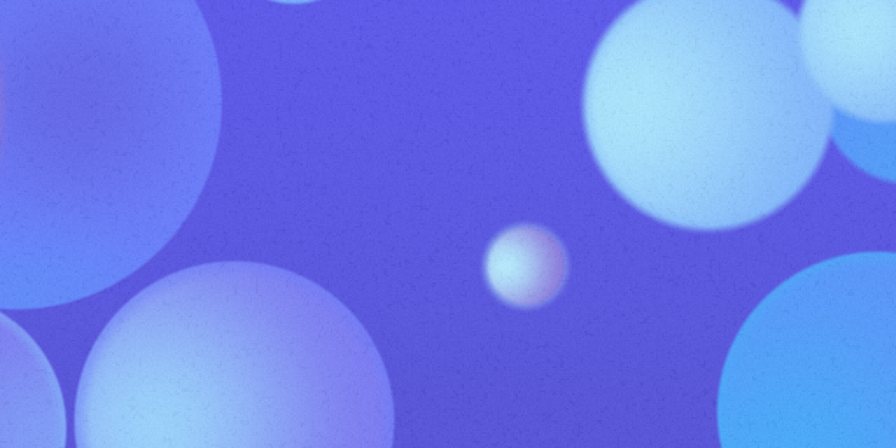
A WebGL 2 fragment shader for this background:

```glsl
#version 300 es
precision highp float;
// Soft pastel blue spheres floating over a grainy indigo backdrop.

uniform vec2 u_resolution;
out vec4 fragColor;

const vec3 INDIGO_TOP = vec3(0.370, 0.360, 0.910);
const vec3 INDIGO_LOW = vec3(0.352, 0.345, 0.850);
const vec3 PERIWINKLE = vec3(0.425, 0.490, 0.975);
const vec3 LAVENDER   = vec3(0.490, 0.490, 0.940);
const vec3 DUSK       = vec3(0.400, 0.415, 0.900);
const vec3 ICE        = vec3(0.665, 0.885, 0.980);
const vec3 SKY        = vec3(0.510, 0.710, 0.975);
const vec3 AZURE      = vec3(0.295, 0.670, 0.970);
const vec3 BLUE       = vec3(0.360, 0.590, 0.970);
const vec3 MAUVE      = vec3(0.540, 0.470, 0.860);

// Sineless hash, 2D cell to 0..1
float hash(vec2 cell) {
  vec3 v = fract(cell.xyx * 0.1031);
  v += dot(v, v.yzx + 33.33);
  return fract((v.x + v.y) * v.z);
}

// Smoothly interpolated value noise
float noise(vec2 p) {
  vec2 i = floor(p);
  vec2 f = fract(p);
  f = f * f * (3.0 - 2.0 * f);
  float low = mix(hash(i), hash(i + vec2(1, 0)), f.x);
  float high = mix(hash(i + vec2(0, 1)), hash(i + vec2(1, 1)), f.x);
  return mix(low, high, f.y);
}

// Disc coverage with an edge never thinner than a pixel
float disc(vec2 p, vec2 center, float radius, float blur) {
  float edge = max(blur, 1.0 / u_resolution.y);
  return 1.0 - smoothstep(-edge, edge, length(p - center) - radius);
}

// Gaussian falloff around a point
float glow(vec2 p, vec2 center, vec2 size) {
  vec2 q = (p - center) / size;
  return exp(-dot(q, q));
}

// Sphere shaded from a focus, given in radii from its center, with a tinted rim
vec3 sphere(vec3 base, vec2 p, vec2 center, float radius, float blur,
            vec2 focus, float spread, vec3 lit, vec3 shade, vec3 rim) {
  vec2 q = (p - center) / radius;
  vec3 body = mix(lit, shade, smoothstep(0.0, spread, distance(q, focus)));
  body = mix(body, rim, 0.5 * smoothstep(0.88, 1.0, length(q)));
  return mix(base, body, disc(p, center, radius, blur));
}

void main() {
  vec2 p = gl_FragCoord.xy / u_resolution.y;
  vec3 color = mix(INDIGO_LOW, INDIGO_TOP, smoothstep(0.0, 1.0, p.y));

  // Large upper left sphere with a cool underside and a mauve side
  vec2 bigCenter = vec2(0.034, 0.771);
  float bigRadius = 0.461;
  color = sphere(color, p, bigCenter, bigRadius, 0.005, vec2(0.29, 0.02), 0.85,
                 DUSK, PERIWINKLE, PERIWINKLE);
  float inside = disc(p, bigCenter, bigRadius, 0.005);
  color = mix(color, BLUE, 0.55 * inside * glow(p, vec2(0.06, 0.33), vec2(0.28, 0.17)));
  color = mix(color, MAUVE, 0.7 * inside * glow(p, vec2(-0.005, 0.76), vec2(0.016, 0.11)));

  // Lower left pair
  color = sphere(color, p, vec2(-0.154, 0.044), 0.302, 0.005, vec2(0.85, -0.1), 1.1,
                 mix(SKY, LAVENDER, 0.45), LAVENDER, SKY);
  color = sphere(color, p, vec2(0.523, 0.060), 0.357, 0.005, vec2(-0.5, -0.05), 1.45,
                 mix(ICE, SKY, 0.4), LAVENDER, PERIWINKLE);

  // Tip of a sphere at the top edge
  color = sphere(color, p, vec2(0.656, 1.169), 0.177, 0.006, vec2(0.0), 2.0,
                 SKY, BLUE, SKY);

  // Upper right cluster, back to front
  color = sphere(color, p, vec2(2.031, 0.790), 0.200, 0.010, vec2(0.0, -0.9), 1.4,
                 mix(AZURE, BLUE, 0.6), BLUE, BLUE);
  color = sphere(color, p, vec2(1.581, 0.766), 0.279, 0.013, vec2(-0.65, 0.0), 1.8,
                 ICE, SKY, SKY);
  color = sphere(color, p, vec2(1.974, 0.922), 0.195, 0.012, vec2(-0.3, 0.1), 1.6,
                 ICE, SKY, SKY);

  // Small blurred sphere
  color = sphere(color, p, vec2(1.174, 0.406), 0.092, 0.016, vec2(-0.5, 0.0), 1.6,
                 ICE + vec3(0.04, 0.02, 0.0), MAUVE, SKY);

  // Lower right sphere
  color = sphere(color, p, vec2(1.958, 0.081), 0.357, 0.006, vec2(-0.5, -0.4), 1.5,
                 AZURE, BLUE, AZURE);

  // Fine grain with sparse darker specks
  float grain = hash(floor(p * 256.0)) - 0.5;
  float specks = smoothstep(0.72, 0.95, noise(p * 150.0));
  color += 0.022 * grain - 0.025 * specks;

  fragColor = vec4(color, 1.0);
}
```
